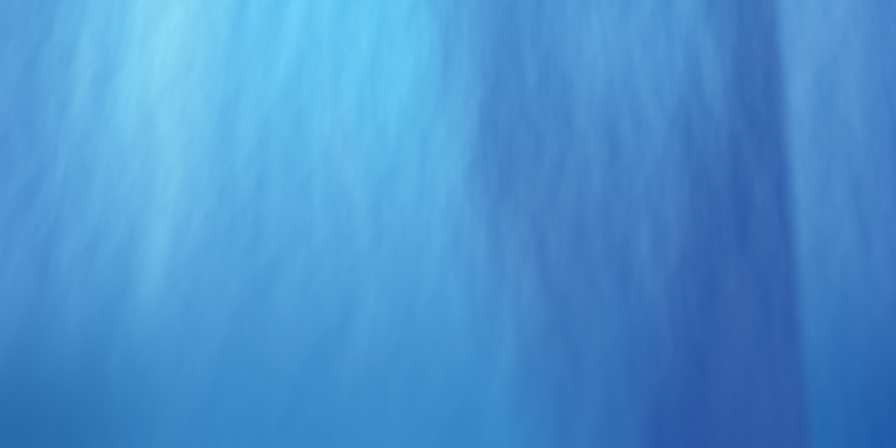
This background is drawn by a Shadertoy shader. Its source:

```glsl
// Soft blue curtains of light sinking through deep water.

// Each curtain runs from its floor colour through a middle to its top colour.
const vec3 LEFT_FLOOR  = vec3(0.22, 0.53, 0.78);
const vec3 LEFT_MID    = vec3(0.34, 0.65, 0.87);
const vec3 LEFT_TOP    = vec3(0.41, 0.77, 0.94);
const vec3 RIGHT_FLOOR = vec3(0.19, 0.43, 0.71);
const vec3 RIGHT_MID   = vec3(0.27, 0.49, 0.75);
const vec3 RIGHT_TOP   = vec3(0.29, 0.57, 0.82);
const vec3 SIDE_FLOOR  = vec3(0.15, 0.41, 0.69);
const vec3 SIDE_MID    = vec3(0.29, 0.53, 0.78);
const vec3 SIDE_TOP    = vec3(0.36, 0.61, 0.84);
const vec3 SHADOW_FLOOR = vec3(0.17, 0.34, 0.64);
const vec3 SHADOW_TOP  = vec3(0.24, 0.44, 0.71);
const vec3 MARGIN_BLUE = vec3(0.30, 0.55, 0.81);
const vec3 CORNER_BLUE = vec3(0.13, 0.38, 0.63);
const vec3 PALE_LIGHT  = vec3(0.55, 0.85, 0.95);
const vec3 CYAN_LIGHT  = vec3(0.38, 0.79, 0.96);
const vec3 RAY_LIGHT   = vec3(0.46, 0.76, 0.93);

const float STREAK_STRENGTH = 0.032;
const float WISP_STRENGTH   = 0.026;
const float GRAIN_STRENGTH  = 0.015;
const float EDGE_WANDER     = 0.010;

vec3 verticalRamp(vec3 low, vec3 middle, vec3 high, float y) {
    return mix(mix(low, middle, smoothstep(-0.05, 0.55, y)),
               high, smoothstep(0.40, 1.05, y));
}

// Soft elliptical spot; lean shifts its axis sideways with height.
float glow(vec2 p, vec2 center, vec2 radius, float lean) {
    vec2 d = p - center;
    d.x -= lean * d.y;
    d /= radius;
    return exp(-dot(d, d));
}

// Layered sines, turned a little at each octave.
float layeredSines(vec2 p) {
    float sum = 0.0;
    float weight = 0.5;
    for (int i = 0; i < 5; i++) {
        float phase = float(i) * 1.9;
        sum += weight * sin(p.x + phase + 1.3 * sin(p.y + phase * 1.7))
                      * cos(p.y * 0.7 - phase + 0.6 * sin(p.x * 0.6));
        p = mat2(1.68, 0.12, -0.31, 1.54) * p + 1.1;
        weight *= 0.68;
    }
    return sum;
}

void mainImage(out vec4 fragColor, in vec2 fragCoord) {
    vec2 uv = fragCoord / iResolution.xy;
    float x = uv.x;
    float y = uv.y;

    // Fibres fan slightly outward on the left and hang straight on the right.
    float fan = (y - 0.5) * mix(0.10, -0.06, smoothstep(0.1, 0.8, x));
    float streak = layeredSines(vec2((x - fan) * 32.0, y * 3.2));
    float wisp = layeredSines(vec2((x - fan) * 80.0 + 4.0, y * 9.0 + 2.0));
    float grain = layeredSines(vec2((x - fan) * 140.0, y * 34.0 + 7.0));
    float wander = EDGE_WANDER * (streak + 0.6 * wisp);

    // Bright left water, with bluer shade along the outer margin.
    vec3 color = verticalRamp(LEFT_FLOOR, LEFT_MID, LEFT_TOP, y);
    float margin = 1.0 - smoothstep(-0.02, 0.18, x + wander);
    color = mix(color, MARGIN_BLUE, 0.72 * margin * smoothstep(0.0, 0.4, y));

    // Light falling from the upper left and the upper centre.
    color = mix(color, PALE_LIGHT,
                0.75 * glow(uv, vec2(0.19, 0.96), vec2(0.055, 0.38), 0.05));
    color = mix(color, PALE_LIGHT,
                0.28 * glow(uv, vec2(0.19, 0.56), vec2(0.020, 0.22), 0.11));
    color = mix(color, PALE_LIGHT,
                0.34 * glow(uv, vec2(0.09, 0.82), vec2(0.014, 0.20), 0.08));
    color = mix(color, CYAN_LIGHT,
                0.65 * glow(uv, vec2(0.41, 0.97), vec2(0.12, 0.33), 0.0));
    color = mix(color, RAY_LIGHT,
                0.50 * glow(uv, vec2(0.382, 0.69), vec2(0.014, 0.15), -0.10));

    // Right curtain, whose boundary drifts outward toward the floor.
    float boundary = 0.488 + 0.11 * pow(1.0 - y, 1.4) + wander;
    float rightCover = smoothstep(boundary - 0.045, boundary + 0.07, x);
    vec3 right = verticalRamp(RIGHT_FLOOR, RIGHT_MID, RIGHT_TOP, y);
    right = mix(right, RAY_LIGHT,
                0.28 * glow(uv, vec2(0.67, 0.93), vec2(0.055, 0.15), -0.15));

    // Dark fold, widening downward.
    float fold = mix(0.735, 0.815, y) + wander;
    float foldCover = smoothstep(fold - 0.075, fold + 0.045, x);
    right = mix(right, mix(SHADOW_FLOOR, SHADOW_TOP, y), 0.92 * foldCover);
    right = mix(right, RAY_LIGHT,
                0.38 * glow(uv, vec2(0.785, 0.90), vec2(0.014, 0.18), -0.10));

    // Paler panel behind the crisp outer edge of the fold.
    float panelEdge = mix(0.903, 0.866, y) + 0.4 * wander;
    float panelCover = smoothstep(panelEdge - 0.010, panelEdge + 0.013, x);
    vec3 panel = verticalRamp(SIDE_FLOOR, SIDE_MID, SIDE_TOP, y);
    panel *= 1.0 - vec3(0.17, 0.13, 0.05) * smoothstep(0.92, 1.0, x);
    color = mix(color, mix(right, panel, panelCover), rightCover);

    // Fine fibres fade toward the floor; lower left corner sinks away.
    float fibreFade = mix(0.4, 1.0, smoothstep(0.05, 0.65, y));
    color += fibreFade * vec3(0.95, 0.95, 0.6) * (STREAK_STRENGTH * streak
             + WISP_STRENGTH * wisp + GRAIN_STRENGTH * grain);
    color = mix(color, CORNER_BLUE,
                0.75 * glow(uv, vec2(0.0, 0.0), vec2(0.15, 0.26), 0.0));

    fragColor = vec4(clamp(color, 0.0, 1.0), 1.0);
}
```
